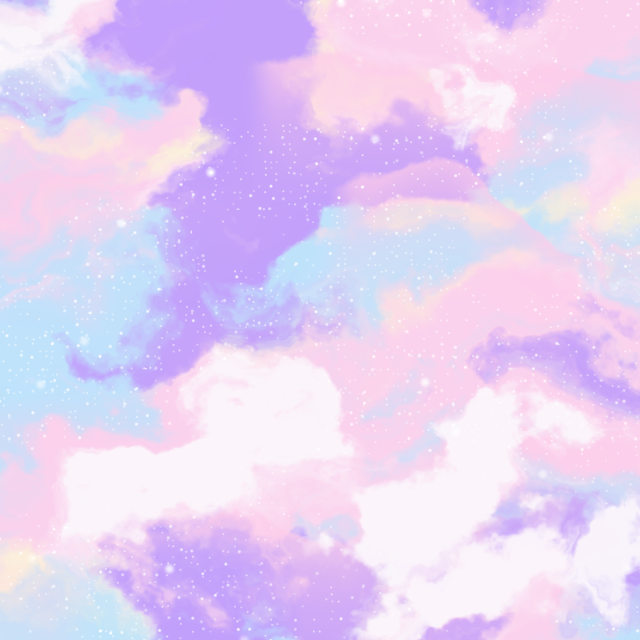
Give the GLSL for this texture, as a WebGL 1 fragment shader.

```glsl
precision highp float;
// Pastel sky of soft clouds strewn with tiny stars. Warped, sideways-stretched
// fractal noise lays cream, blue, violet and white washes over a pink base;
// pink banks with billowing crests and clustered star dots lie on top.

uniform vec2 u_resolution;

#define CLOUD_SCALE vec2(3.1, 6.0)
#define WARP 0.75
#define BANK_FADE 10.0
#define STAR_AMOUNT 0.42
#define PINK vec3(0.985, 0.825, 0.930)
#define ROSE vec3(0.990, 0.800, 0.915)
#define CREAM vec3(0.985, 0.960, 0.845)
#define BLUE vec3(0.730, 0.890, 0.990)
#define VIOLET vec3(0.755, 0.615, 0.985)
#define WHITE vec3(0.985, 0.965, 0.985)

float hash(vec2 p) {
  vec3 q = fract(vec3(p.xyx) * 0.1031);
  q += dot(q, q.yzx + 33.33);
  return fract((q.x + q.y) * q.z);
}

float noise(vec2 p) {
  vec2 cell = floor(p);
  vec2 f = fract(p);
  f = f * f * f * (f * (f * 6.0 - 15.0) + 10.0);
  float low = mix(hash(cell), hash(cell + vec2(1.0, 0.0)), f.x);
  float high = mix(hash(cell + vec2(0.0, 1.0)), hash(cell + 1.0), f.x);
  return mix(low, high, f.y);
}

// Fractal sum, scaled to 0..1; each octave is turned to hide the lattice.
float fbm(vec2 p) {
  float sum = 0.0;
  float weight = 0.5;
  float total = 0.0;
  for (int i = 0; i < 6; i++) {
    sum += weight * noise(p);
    total += weight;
    weight *= 0.53;
    p = mat2(1.6, 1.2, -1.2, 1.6) * p + 17.3;
  }
  return sum / total;
}

// One colour wash: noise cut between two levels.
float wash(vec2 p, float seed, float from, float to) {
  return smoothstep(from, to, fbm(p + seed));
}

// Cloud banks: crisp lobed crest above, fading out downwards.
float banks(vec2 p) {
  float cover = 0.0;
  float ragged = 0.035 * (fbm(p * 16.0 + 40.0) - 0.5);
  for (int i = 0; i < 4; i++) {
    float row = float(i);
    float seed = 11.7 * row + 5.0;
    float lobes = abs(2.0 * noise(vec2(p.x * 8.0 + seed, seed)) - 1.0);
    float sway = noise(vec2(p.x * 3.0, seed + 3.5)) - 0.5;
    float crest = (row + 0.6) / 4.0 + 0.2 * sway + 0.06 * lobes + ragged;
    float depth = crest - p.y;
    float body = smoothstep(0.0, 0.014, depth) * exp(-BANK_FADE * max(depth, 0.0));
    float presence = smoothstep(0.42, 0.66, noise(p * 3.2 + seed * 2.0));
    cover = max(cover, body * presence);
  }
  return cover;
}

// Soft dots, one at most per grid cell.
float stars(vec2 p, float cells, float radius, float chance) {
  vec2 g = p * cells;
  vec2 cell = floor(g) + cells;
  vec2 center = 0.3 + 0.4 * vec2(hash(cell + 3.1), hash(cell + 57.7));
  float lit = step(hash(cell + 91.3), chance);
  float shine = 0.45 + 0.55 * hash(cell + 23.9);
  return lit * shine * smoothstep(radius, radius * 0.15, length(fract(g) - center));
}

void main() {
  vec2 p = gl_FragCoord.xy / u_resolution.y;

  // Stretched cloud space, bent by finer round noise
  vec2 bend = vec2(fbm(p * 5.0 + 7.0), fbm(p * 5.0 + 63.0)) - 0.5;
  vec2 q = p * CLOUD_SCALE + WARP * bend * 2.0;
  q.y -= 0.7 * p.x;

  // Colour washes, from back to front
  vec3 color = mix(PINK, WHITE, 0.55 * wash(q, 71.0, 0.46, 0.68));
  color = mix(color, CREAM, 0.9 * wash(q * 0.65, 24.0, 0.48, 0.66));
  color = mix(color, BLUE, 0.92 * wash(q * 0.9, 133.0, 0.45, 0.66));
  color = mix(color, VIOLET, 0.95 * wash(q, 208.0, 0.48, 0.67));
  color = mix(color, ROSE, 0.85 * banks(p));
  color = mix(color, WHITE, 0.95 * wash(q * 0.85, 311.0, 0.58, 0.70));

  // Stars gather in drifts
  float drift = smoothstep(0.35, 0.7, noise(p * vec2(5.0, 8.0) + 19.0));
  float chance = STAR_AMOUNT * drift;
  float light = 0.6 * stars(p, 105.0, 0.28, chance * 0.6);
  light += 0.9 * stars(p + 0.37, 56.0, 0.21, chance * 0.6);
  light += 0.9 * stars(p + 0.71, 15.0, 0.16, chance * 0.35);
  color = mix(color, vec3(1.0), min(light, 1.0));

  gl_FragColor = vec4(color, 1.0);
}
```
